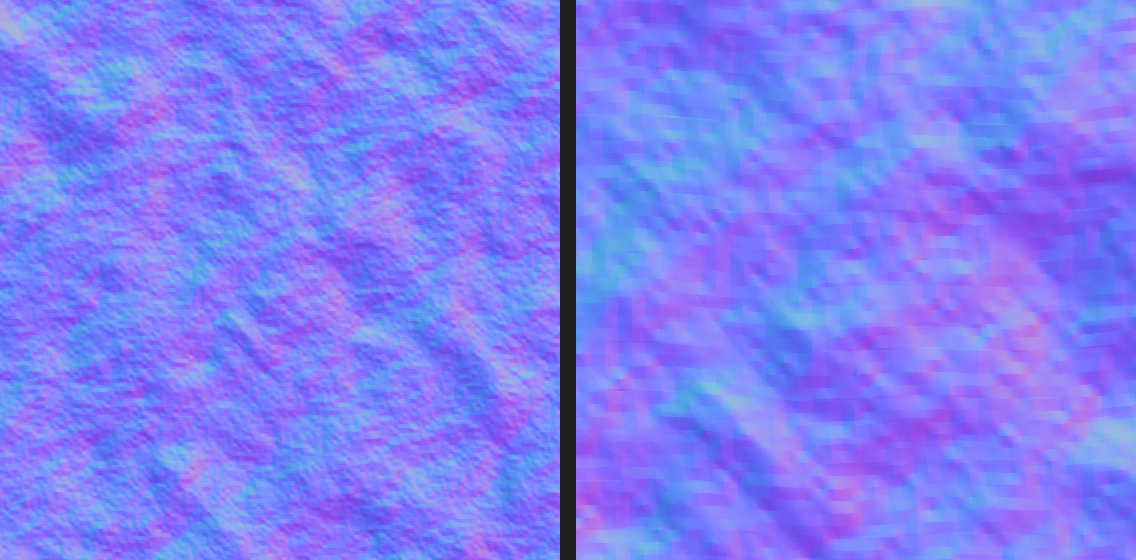
Left: the whole. Right: its middle third, enlarged.
Write a Shadertoy shader that draws this texture map.

```glsl
const float TAU = 6.2831853;
const float RIDGE_ANGLE = 0.68;
const int SWELLS = 24;
const int OCTAVES = 5;

float hash(vec2 p) {
    vec3 q = fract(p.xyx * vec3(0.1031, 0.1030, 0.0973));
    q += dot(q, q.yzx + 33.33);
    return fract((q.x + q.y) * q.z);
}

mat2 turn(float angle) {
    float c = cos(angle), s = sin(angle);
    return mat2(c, s, -s, c);
}

// Slope of lattice noise; crisp cells meet in sharp creases
vec2 latticeSlope(vec2 p, float crisp) {
    vec2 cell = floor(p), f = fract(p);
    vec2 w = f * f * (3.0 - 2.0 * f);
    vec2 dw = mix(6.0 * f * (1.0 - f), vec2(1), crisp);
    float a = hash(cell);
    float b = hash(cell + vec2(1, 0));
    float c = hash(cell + vec2(0, 1));
    float d = hash(cell + vec2(1, 1));
    return dw * vec2(mix(b - a, d - c, w.y), mix(c - a, d - b, w.x));
}

// Noise slope with features drawn out along the given angle
vec2 stretchedSlope(vec2 p, float angle, float stretch, float freq, float crisp, float seed) {
    vec2 squeeze = vec2(1.0 / stretch, 1.0);
    vec2 q = turn(-angle) * p * squeeze * freq + seed;
    return turn(angle) * (latticeSlope(q, crisp) * squeeze);
}

// Broad undulation: layered sines in scattered directions
vec2 swellSlope(vec2 p, float ridgeAngle, float steepness) {
    vec2 slope = vec2(0);
    for (int i = 0; i < SWELLS; i++) {
        float k = float(i);
        float spread = 3.0 * (hash(vec2(k, 5.0)) - 0.5);
        float angle = ridgeAngle + 0.25 * TAU + spread;
        float freq = 2.2 * pow(9.0, k / float(SWELLS));
        vec2 dir = vec2(cos(angle), sin(angle));
        float phase = TAU * (freq * dot(p, dir) + hash(vec2(k, 29.0)));
        slope += dir * cos(phase);
    }
    return steepness * slope;
}

// Narrow streaks running across the ridges, at two sizes
vec2 streakSlope(vec2 p, float angle, float steepness) {
    vec2 slope = stretchedSlope(p, angle, 2.4, 11.0, 0.15, 91.3);
    slope += stretchedSlope(p, angle + 0.15, 2.6, 25.0, 0.25, 57.9);
    return steepness * slope;
}

// Slanted ridges first, then fine level grain
vec2 grainSlope(vec2 p, float ridgeAngle, float pixel) {
    vec2 slope = vec2(0);
    float freq = 12.0;
    for (int i = 0; i < OCTAVES; i++) {
        float t = float(i) / float(OCTAVES - 1);
        float visible = 1.0 - smoothstep(0.35, 0.8, freq * pixel);
        float weight = mix(0.23, 0.30, t) * visible;
        float angle = ridgeAngle * (1.0 - smoothstep(0.4, 0.75, t));
        slope += weight * stretchedSlope(p, angle, mix(2.0, 1.1, t),
            freq, mix(0.1, 0.7, t), 40.0 + 13.7 * float(i));
        freq *= 1.83;
    }
    return slope;
}

vec2 warp(vec2 p) {
    p += 0.018 * sin(p.yx * vec2(13.0, 11.0) + vec2(0.7, 2.1));
    return p + 0.007 * sin(p.yx * vec2(37.0, 41.0) + vec2(4.0, 1.3));
}

// Surface direction packed as a colour, sideways parts softened
vec3 normalColor(vec2 slope, float softness) {
    vec3 normal = normalize(vec3(-slope, 1.0));
    return 0.5 + 0.5 * normal * vec3(vec2(softness), 1.0);
}

void mainImage(out vec4 fragColor, in vec2 fragCoord) {
    float pixel = 1.0 / iResolution.y;
    vec2 p = fragCoord * pixel;
    vec2 bent = warp(p);

    vec2 slope = swellSlope(bent, RIDGE_ANGLE, 0.042);
    slope += streakSlope(bent, RIDGE_ANGLE - 0.25 * TAU, 0.25);
    slope += grainSlope(p + 0.2 * (bent - p), RIDGE_ANGLE, pixel);

    fragColor = vec4(normalColor(slope, 0.74), 1.0);
}
```
